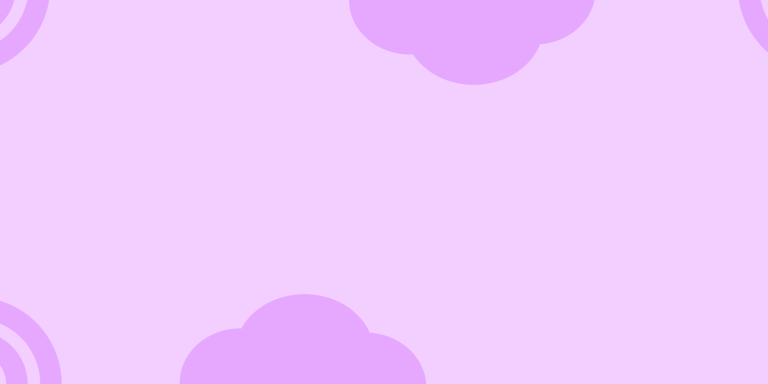
Reproduce this background procedurally as a Shadertoy shader.

```glsl
// Flat lilac backdrop with puffy clouds and concentric arcs cut by its borders.
// Clouds are unions of three ellipses; arcs are bands around a radial distance.
// Lengths are in canvas heights, with the origin at the lower left.

// Approximate signed distance to an axis-aligned ellipse
float ellipse(vec2 p, vec2 radii) {
    return (length(p / radii) - 1.0) * min(radii.x, radii.y);
}

// Crown at the origin, with a side lobe dropped on the left and on the right
float cloud(vec2 p, float leftDrop, float rightDrop) {
    vec2 lobe = vec2(0.159, 0.142);
    float crown = ellipse(p, vec2(0.182, 0.156));
    float left = ellipse(p - vec2(-0.166, -leftDrop), lobe);
    float right = ellipse(p - vec2(0.158, -rightDrop), lobe);
    return min(crown, min(left, right));
}

// Two evenly spaced circular bands
float arcs(vec2 p) {
    float r = length(p), d = 1.0;
    for (int i = 0; i < 2; i++)
        d = min(d, abs(r - 0.110 - 0.0886 * float(i)) - 0.028);
    return d;
}

void mainImage(out vec4 fragColor, in vec2 fragCoord) {
    vec2 p = fragCoord / iResolution.y;
    float aspect = iResolution.x / iResolution.y;
    float pixel = 1.0 / iResolution.y;

    // Upright cloud below, inverted cloud above
    float d = cloud(p - vec2(0.793, 0.078), 0.075, 0.086);
    vec2 hanging = (p - vec2(1.234, 0.935)) * vec2(1.0, -1.0);
    d = min(d, cloud(hanging, 0.065, 0.091));

    // Arcs in three corners
    d = min(d, arcs(p - vec2(-0.066, 0.0)));
    d = min(d, arcs(p - vec2(-0.096, 1.035)));
    d = min(d, arcs(p - vec2(aspect + 0.148, 1.035)));

    vec3 paleLilac = vec3(0.95, 0.81, 1.0);
    vec3 orchid = vec3(0.90, 0.66, 1.0);
    float coverage = 1.0 - smoothstep(-0.7 * pixel, 0.7 * pixel, d);
    fragColor = vec4(mix(paleLilac, orchid, coverage), 1.0);
}
```
